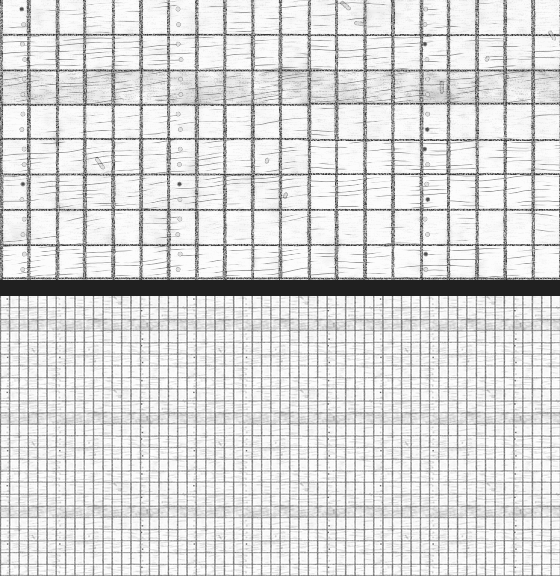
Top, the tile; bottom, the same tile 3 across and 3 down.
Give the GLSL for this texture map, as a WebGL 2 fragment shader.

```glsl
#version 300 es
precision highp float;
// Worn pale planks, ruled into 20 by 8 cells by ragged grey grooves, with cracks and nails.

#define CELLS vec2(20.0, 8.0)
#define JOINT_COLUMN 11.0
#define UPRIGHT_WIDTH 0.0060
#define SEAM_WIDTH 0.0031
#define CRACK_WIDTH 0.0007
#define CRACKS_PER_ROW 7.0
#define NAIL_RADIUS 0.0070
#define WORN_ROW 5.0
#define SCUFFS 10
#define PALE 0.995
#define GROOVE_GREY 0.53
#define DARK_GREY 0.31

uniform vec2 u_resolution;
out vec4 fragColor;

float hash(vec2 p) {
  uvec2 u = uvec2(ivec2(p)) * uvec2(1597u, 3821u);
  uint n = (u.x ^ (u.y << 7u)) * 747796u + 28913u;
  n = (n ^ (n >> 13u)) * 277803u;
  n = (n ^ (n >> 15u)) * 668265u;
  return float((n ^ (n >> 16u)) & 65535u) / 65536.0;
}

float corner(vec2 cell, vec2 offset, vec2 f, vec2 freq) {
  float a = 6.2832 * hash(mod(cell + offset, freq) + 17.0);
  return dot(vec2(cos(a), sin(a)), f - offset);
}

// Gradient noise that wraps after freq cells, about -1 to 1.
float noise(vec2 uv, vec2 freq) {
  vec2 p = uv * freq, i = floor(p), f = p - i;
  vec2 s = f * f * f * (f * (f * 6.0 - 15.0) + 10.0), o = vec2(0.0, 1.0);
  float low = mix(corner(i, o.xx, f, freq), corner(i, o.yx, f, freq), s.x);
  float high = mix(corner(i, o.xy, f, freq), corner(i, o.yy, f, freq), s.x);
  return 1.5 * mix(low, high, s.y);
}

// Coverage of a shape of half width w at distance d.
float fill(float d, float w) {
  return clamp((w - d) * u_resolution.y + 0.5, 0.0, 1.0);
}

void main() {
  vec2 uv = gl_FragCoord.xy / u_resolution;
  vec2 g = mod(uv * CELLS - vec2(0.04, 0.02), CELLS);
  vec2 unit = vec2(2.0, 1.0) / CELLS;
  float row = floor(g.y), y = g.y - row;
  float board = step(JOINT_COLUMN, g.x);
  vec2 plank = vec2(row, board);

  float fine = noise(uv, vec2(370.0, 190.0));
  float streak = noise(uv, vec2(50.0, 170.0));
  float cloud = noise(uv, vec2(16.0, 10.0)) + 0.7 * noise(uv, vec2(54.0, 34.0));

  // Plank surface and stains
  float worn = row == WORN_ROW ? 1.0 : 0.3 * hash(plank + 40.0);
  float stain = worn * (0.07 + 0.06 * cloud) + 0.04 * max(cloud - 0.4, 0.0);
  float grey = PALE - max(stain, 0.0) - (0.03 + 0.12 * worn) * max(streak + 0.7 * fine, 0.0);

  // Long leaning cracks, sparse on every third row
  float lean = mix(-0.1, 0.75, hash(plank + 70.0));
  float v = y * CRACKS_PER_ROW - lean * g.x + 0.7 * noise(uv, vec2(9.0, 8.0))
          + 0.05 * noise(uv, vec2(70.0, 16.0));
  vec2 crackId = vec2(floor(v) + 50.0, row * 2.0 + board);
  float middle = 0.2 + 0.6 * hash(crackId);
  float d = abs(fract(v) - middle) * unit.y / CRACKS_PER_ROW;
  float density = mod(row, 3.0) == 1.0 ? -0.16 : 0.14;
  float strength = smoothstep(0.0, 0.45, density + 0.12 * noise(uv, vec2(110.0, 40.0))
                 + noise(vec2(uv.x, hash(crackId + 9.0)), vec2(15.0, 64.0)));
  float crack = fill(d, CRACK_WIDTH * (0.3 + strength)) * strength;
  grey = mix(grey, 0.40, 0.85 * crack);

  // Scattered scuffs, as thin capsule outlines
  for (int i = 0; i < SCUFFS; i++) {
    float k = float(i);
    vec2 q = uv - vec2(hash(vec2(k, 101.0)), hash(vec2(k, 102.0)));
    q = (q - round(q)) * vec2(2.0, 1.0);
    float a = 6.2832 * hash(vec2(k, 103.0));
    q = mat2(cos(a), -sin(a), sin(a), cos(a)) * q;
    float reach = 0.022 * hash(vec2(k, 104.0));
    q.x -= clamp(q.x, -reach, reach);
    float r = length(q) + 0.002 * fine;
    grey -= 0.30 * fill(abs(r - 0.006), 0.001) + 0.10 * fill(r, 0.006);
  }

  // Three columns of paired nails: pale rings, some rusted dark
  vec3 nailColumns = vec3(0.79, 6.37, 15.19);
  for (int i = 0; i < 3; i++) {
    vec2 id = vec2(row * 2.0 + step(0.5, y), float(i) + 200.0);
    float shift = 0.12 * (hash(id) - 0.5);
    vec2 q = vec2(g.x - nailColumns[i] - shift, abs(y - 0.5) - 0.22) * unit;
    float r = length(q) + 0.001 * fine;
    float rust = step(i == 1 ? 0.95 : 0.65, hash(id + 31.0));
    grey = mix(grey, 0.50, 0.8 * fill(abs(r - NAIL_RADIUS), 0.0012));
    grey = mix(grey, mix(0.88, DARK_GREY, rust), fill(r, NAIL_RADIUS - 0.001));
  }

  // Grooves: wide mottled uprights with dark rims, and thin dark seams
  vec2 k = floor(g + 0.5);
  float column = mod(k.x, CELLS.x);
  float xJitter = 0.05 * (hash(vec2(column, 300.0)) - 0.5);
  float yJitter = 0.07 * (hash(vec2(mod(k.y, CELLS.y), 310.0 + board)) - 0.5);
  float bend = 0.0008 * noise(uv, vec2(30.0, 18.0));
  float dx = abs((g.x - k.x - xJitter) * unit.x + bend);
  float dy = abs((g.y - k.y - yJitter) * unit.y + 0.5 * bend);
  float ragged = 0.0012 * fine + 0.0006 * noise(uv, vec2(110.0, 70.0));
  float width = UPRIGHT_WIDTH * (0.75 + 0.4 * hash(vec2(column, row + 320.0)));

  float halo = exp(-dx / 0.006) + 0.6 * exp(-dy / 0.005);
  grey -= halo * max(0.06 + 0.14 * cloud + 0.12 * fine, 0.0);

  float strand = noise(uv, vec2(330.0, 50.0));
  float mottle = 0.30 * fine + 0.18 * strand;
  float rim = smoothstep(0.5, 1.0, dx / width);
  grey = mix(grey, GROOVE_GREY + mottle - 0.12 * rim, fill(dx + ragged, width));
  grey = mix(grey, 0.39 + 0.45 * fine, fill(dy + 0.4 * ragged, SEAM_WIDTH));

  fragColor = vec4(vec3(clamp(grey, 0.22, 0.99)), 1.0);
}
```
